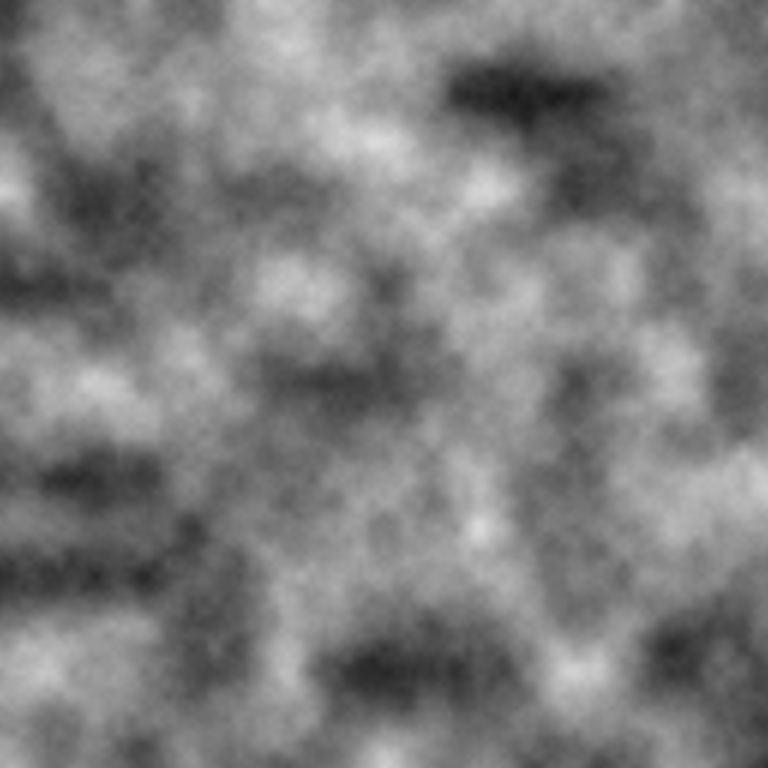
Write a three.js fragment shader that draws this texture.

```glsl
varying vec2 vUv;

float hash(vec2 cell) {
  vec3 p = fract(vec3(cell.xyx) * 0.1031);
  p += dot(p, p.yzx + 33.33);
  return fract((p.x + p.y) * p.z);
}

// Smoothly interpolated random values on a square lattice
float valueNoise(vec2 p) {
  vec2 cell = floor(p);
  vec2 f = fract(p);
  vec2 blend = f * f * (3.0 - 2.0 * f);
  float bottom = mix(hash(cell), hash(cell + vec2(1.0, 0.0)), blend.x);
  float top = mix(hash(cell + vec2(0.0, 1.0)), hash(cell + vec2(1.0, 1.0)), blend.x);
  return mix(bottom, top, blend.y);
}

// Octaves of doubling frequency and halving strength, centred on zero
float cloudNoise(vec2 p) {
  float sum = 0.0;
  float amplitude = 0.5;
  for (int octave = 0; octave < 5; octave++) {
    sum += amplitude * (valueNoise(p) - 0.5);
    p = p * 2.0 + vec2(17.0, 43.0);
    amplitude *= 0.5;
  }
  return sum;
}

void main() {
  float grey = 0.495 + 1.02 * cloudNoise(vUv * 8.0 + vec2(31.0, 12.0));
  gl_FragColor = vec4(vec3(clamp(grey, 0.0, 1.0)), 1.0);
}
```
